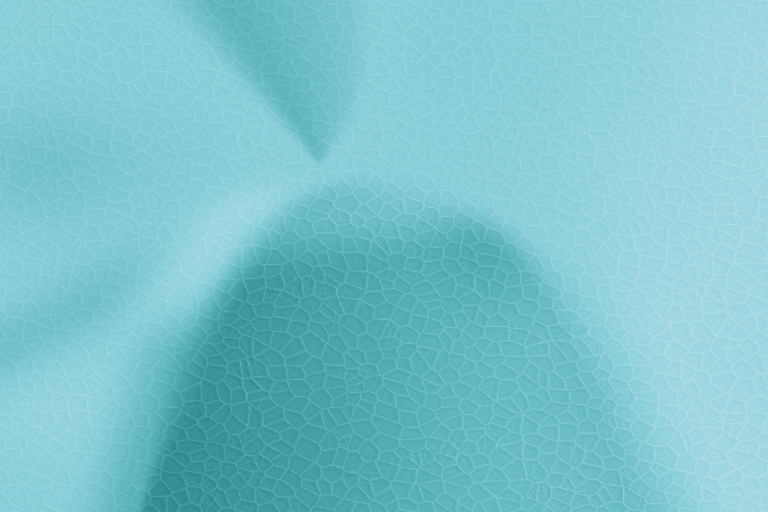
A WebGL 1 fragment shader for this texture:

```glsl
precision highp float;
// Soft turquoise leather gathered into a pinch above a shaded hollow.
// Broad folds come from smooth curve distances; the grain is a warped
// Voronoi mesh whose creases are embossed by light from the upper right.
uniform vec2 u_resolution;

vec2 hash2(vec2 p) {
  p = vec2(dot(p, vec2(127.1, 311.7)), dot(p, vec2(269.5, 183.3)));
  return fract(sin(p) * 43758.55);
}

float gradientNoise(vec2 p) {
  vec2 i = floor(p), f = fract(p), u = f * f * (3.0 - 2.0 * f);
  float a = dot(hash2(i) - 0.5, f);
  float b = dot(hash2(i + vec2(1, 0)) - 0.5, f - vec2(1, 0));
  float c = dot(hash2(i + vec2(0, 1)) - 0.5, f - vec2(0, 1));
  float d = dot(hash2(i + 1.0) - 0.5, f - 1.0);
  return 2.0 * mix(mix(a, b, u.x), mix(c, d, u.x), u.y);
}

float bump(float x, float width) {
  return exp(-x * x / (width * width));
}

// Distance to the nearest cell border (x) and the direction to it (yz).
vec3 cellBorder(vec2 p) {
  vec2 i = floor(p), f = fract(p), nearest = vec2(0.0);
  float best = 8.0;
  for (int y = -1; y <= 1; y++)
    for (int x = -1; x <= 1; x++) {
      vec2 g = vec2(x, y);
      vec2 r = g + 0.05 + 0.9 * hash2(i + g) - f;
      if (dot(r, r) < best) { best = dot(r, r); nearest = r; }
    }
  vec3 border = vec3(8.0, 0.0, 1.0);
  for (int y = -2; y <= 2; y++)
    for (int x = -2; x <= 2; x++) {
      vec2 g = vec2(x, y);
      vec2 r = g + 0.05 + 0.9 * hash2(i + g) - f;
      vec2 across = r - nearest;
      if (dot(across, across) > 0.0001) {
        vec2 n = normalize(across);
        float d = dot(0.5 * (r + nearest), n);
        if (d < border.x) border = vec3(d, n);
      }
    }
  return border;
}

// Embossed crease: a pale line with one lit and one shaded lip.
float crease(vec2 p, float width) {
  vec3 e = cellBorder(p);
  float lip = dot(e.yz, normalize(vec2(0.5, 0.8)));
  float line = 1.0 - smoothstep(0.01, width, e.x);
  float shoulder = 1.0 - smoothstep(width, 0.4, e.x);
  return line * (0.7 - 0.5 * lip) - shoulder * (0.22 + 0.2 * lip);
}

// Signed distance-like value, positive right of the ridge below the pinch.
float ridgeSide(vec2 p) {
  float y = clamp(p.y, 0.0, 0.7);
  return p.x - 0.275 - 0.32 * y - 1.4 * pow(y, 5.0);
}

// How far a point lies within the lower hollow, 0 to 1.
float hollowMask(vec2 p) {
  float d = max(p.x - 0.64, 0.0);
  float slope = 5.2 * pow(d, 1.79);
  float below = (0.64 - 1.86 * pow(d, 2.79) - p.y) / sqrt(1.0 + slope * slope);
  float soft = mix(0.04, 0.11, smoothstep(1.0, 1.25, p.x));
  float edge = mix(0.015, 0.055, smoothstep(0.0, 0.3, p.y));
  return smoothstep(-edge, edge, ridgeSide(p)) * smoothstep(-soft, soft, below);
}

float hollowTone(vec2 p) {
  float shelf = smoothstep(-0.06, 0.07, p.y - 0.5 - 0.19 * (p.x - 0.55));
  shelf *= 1.0 - smoothstep(0.88, 1.05, p.x);
  float ground = mix(0.04, 0.55, smoothstep(0.25, 1.15, p.x));
  return ground + 0.3 * shelf - 0.14 * bump(length(p - vec2(0.95, 0.51)), 0.12);
}

// Tone of the raised sheet, with its troughs and the valley above the pinch.
float openTone(vec2 p) {
  float side = ridgeSide(p);
  float t = 0.79 + 0.19 * smoothstep(0.85, 1.5, p.x + 0.4 * (0.6 - p.y));
  float trough = p.y - 0.315 - 0.52 * p.x;
  t -= 0.22 * bump(trough, 0.075) * (1.0 - smoothstep(0.15, 0.45, p.x));
  t -= 0.17 * bump(length((p - vec2(0.08, 0.68)) * vec2(0.45, 1.0)), 0.11);
  t += 0.17 * bump(side + 0.1, 0.08) * smoothstep(0.3, 0.45, p.y)
     * (1.0 - smoothstep(0.58, 0.68, p.y));
  t += 0.1 * bump(length(p - vec2(0.1, 0.2)), 0.14);
  t -= 0.4 * smoothstep(-0.17, 0.0, side) * (1.0 - smoothstep(0.0, 0.3, side))
     * (1.0 - smoothstep(0.28, 0.48, p.y));

  float rise = max(p.y - 0.68, 0.0), bend = max(0.85 - p.y, 0.0);
  float left = 0.626 - 0.8 * rise, right = 0.695 - 2.4 * bend * bend;
  float soft = 0.012 + 0.25 * rise;
  float valley = smoothstep(-soft, soft, p.x - left)
    * (1.0 - smoothstep(-0.015, 0.015 + 0.1 * rise, p.x - right))
    * smoothstep(0.655, 0.7, p.y);
  float across = clamp((p.x - left) / max(right - left, 0.03), 0.0, 1.0);
  return mix(t, mix(0.36, 0.68, across), valley);
}

void main() {
  vec2 p = gl_FragCoord.xy / u_resolution.y;
  float hollow = hollowMask(p);
  float tone = mix(openTone(p), hollowTone(p), hollow);
  tone += 0.04 * gradientNoise(p * 5.0) + 0.025 * gradientNoise(p * 70.0);

  // Large pebbles with a finer, patchy net of wrinkles between them.
  vec2 warp = vec2(gradientNoise(p * 9.0), gradientNoise(p * 9.0 + 40.0));
  vec2 q = mat2(0.96, 0.28, -0.28, 0.96) * (p + 0.025 * warp);
  float grain = crease(q * vec2(29.0, 37.0), 0.13);
  float patches = smoothstep(-0.15, 0.3, gradientNoise(p * 13.0 + 7.0));
  grain += 0.5 * patches * crease(q.yx * vec2(48.0, 38.0) + 9.0, 0.16);
  float relief = 0.1 + 0.07 * hollow + 0.05 * smoothstep(0.9, 0.2, p.y) * smoothstep(1.0, 1.4, p.x);
  tone = clamp(tone + relief * grain, 0.0, 1.08);

  vec3 color = mix(vec3(0.19, 0.54, 0.56), vec3(0.64, 0.85, 0.89), tone);
  color += 4.0 * tone * (1.0 - tone) * vec3(-0.01, 0.035, 0.04);
  gl_FragColor = vec4(color, 1.0);
}
```
